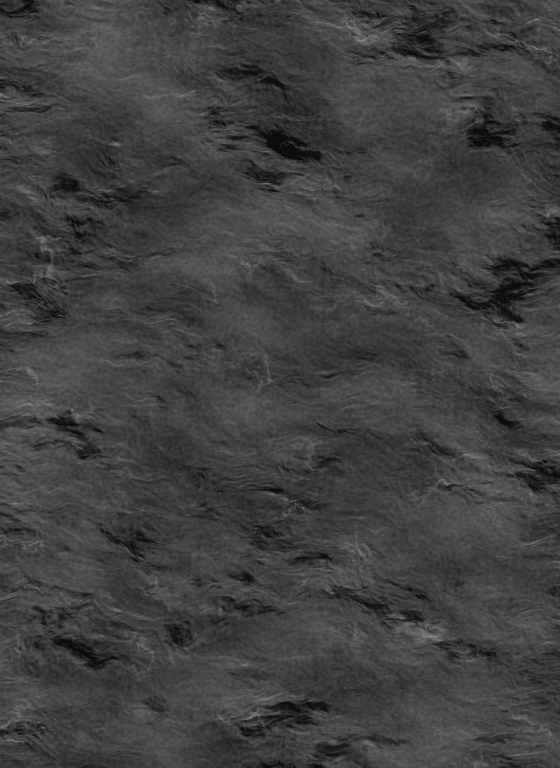
This texture is drawn by a Shadertoy shader. Its source:

```glsl
// Dark weathered slate: slanted ragged ledges, black hollows, pale veins and fine grain.

#define BASE_TONE     0.258
#define CLOUD_AMOUNT  0.23
#define RELIEF_AMOUNT 0.95
#define RIM_LIGHT     0.90
#define HOLLOW_DEPTH  0.16
#define VEIN_LIGHT    0.13
#define GRAIN_AMOUNT  0.05
#define FIBRE_AMOUNT  0.045
#define SLANT         0.20
#define LEDGE_SCALE   vec2(7.5, 19.0)
#define VEIN_SCALE    vec2(8.0, 20.0)
#define STONE_TINT    vec3(0.995, 1.0, 1.0)

vec2 hash2(vec2 p) {
    vec3 q = fract(p.xyx * vec3(0.1031, 0.1030, 0.0973));
    q += dot(q, q.yzx + 33.33);
    return fract((q.xx + q.yz) * q.zy);
}

// Gradient noise, about -0.7 to 0.7
float corner(vec2 cell, vec2 offset) {
    float angle = 6.2832 * hash2(cell).x;
    return dot(vec2(cos(angle), sin(angle)), offset);
}

float noise(vec2 p) {
    vec2 i = floor(p), f = p - i, e = vec2(0.0, 1.0);
    vec2 u = f * f * f * (f * (f * 6.0 - 15.0) + 10.0);
    return mix(mix(corner(i, f), corner(i + e.yx, f - e.yx), u.x),
               mix(corner(i + e.xy, f - e.xy), corner(i + e.yy, f - e.yy), u.x), u.y);
}

mat2 turn(float angle) {
    float c = cos(angle), s = sin(angle);
    return mat2(c, s, -s, c);
}

float fbm(vec2 p) {
    float sum = 0.0, amp = 0.5;
    for (int i = 0; i < 5; i++) {
        sum += amp * noise(p);
        p = turn(0.25) * p * 2.03 + vec2(17.3, 9.1);
        amp *= 0.58;
    }
    return sum;
}

// Height of the split stone: creased octaves, less stretched as they get finer
float ledges(vec2 p) {
    p *= LEDGE_SCALE;
    float sum = 0.0, amp = 0.5;
    for (int i = 0; i < 5; i++) {
        float n = noise(p);
        sum += amp * mix(n, 0.4 - 1.7 * abs(n), 0.6);
        p = turn(0.12) * p * vec2(2.25, 1.9) + vec2(5.7 + 0.6 * n, 13.9);
        amp *= 0.58;
    }
    return sum;
}

// Cellular noise: gap between the two nearest points, zero on cell borders
float cellGap(vec2 p) {
    vec2 i = floor(p), f = p - i;
    float first = 8.0, second = 8.0;
    for (int y = -1; y <= 1; y++)
    for (int x = -1; x <= 1; x++) {
        vec2 o = vec2(x, y);
        float d = length(o + hash2(i + o) - f);
        second = min(second, max(first, d));
        first = min(first, d);
    }
    return second - first;
}

void mainImage(out vec4 fragColor, in vec2 fragCoord) {
    vec2 uv = fragCoord / iResolution.xy;
    vec2 p = fragCoord / iResolution.y + 3.0;

    // Strata space: falls to the right, bent by waves of three sizes
    vec2 q = turn(SLANT) * p;
    q += vec2(0.02, 0.03) * noise(p * 4.5) + 0.012 * noise(p * 15.0 + 40.0);
    q.y += 0.006 * noise(p * 38.0 + 70.0);

    // Rough areas gather in patches and along the sides and top
    float side = smoothstep(0.32, 0.52, abs(uv.x - 0.5));
    float top = smoothstep(0.84, 1.0, uv.y);
    float patches = fbm(q * vec2(5.0, 9.0) + 21.0);
    float rough = smoothstep(-0.20, 0.24, patches + 0.15 * side + 0.10 * top);
    rough = mix(0.32, 1.0, rough);

    // Cloudy base tone
    float tone = BASE_TONE + CLOUD_AMOUNT * fbm(q * vec2(5.0, 8.0) + 60.0);

    // Relief lit from above, with bright rims on the steepest ledges
    float slope = ledges(q) - ledges(q + vec2(0.0010, 0.0026));
    tone += rough * (RELIEF_AMOUNT * slope + RIM_LIGHT * max(slope - 0.07, 0.0));

    // Black hollows with ragged edges beneath the ledges
    float pit = fbm(q * vec2(12.0, 28.0) + 80.0) + 0.7 * patches - 0.8 * slope;
    tone -= HOLLOW_DEPTH * rough * smoothstep(0.12, 0.40, pit);

    // Broken pale veins on warped cell borders
    vec2 v = q * VEIN_SCALE + 0.9 * vec2(fbm(q * 16.0), fbm(q * 16.0 + 30.0));
    float vein = 1.0 - smoothstep(0.0, 0.11, cellGap(v));
    float broken = smoothstep(0.0, 0.32, noise(q * vec2(13.0, 20.0) + 50.0));
    tone += VEIN_LIGHT * vein * broken * rough;

    // Fine grain and faint upright fibres, both set off the axes
    tone += GRAIN_AMOUNT * noise(turn(0.6) * p * 190.0);
    vec2 fibre = turn(0.07) * p + 0.008 * noise(p * 21.0);
    float strands = smoothstep(-0.1, 0.4, noise(p * 9.0 + 90.0));
    tone += FIBRE_AMOUNT * strands * noise(fibre * vec2(150.0, 22.0));

    fragColor = vec4(clamp(tone, 0.05, 0.62) * STONE_TINT, 1.0);
}
```
